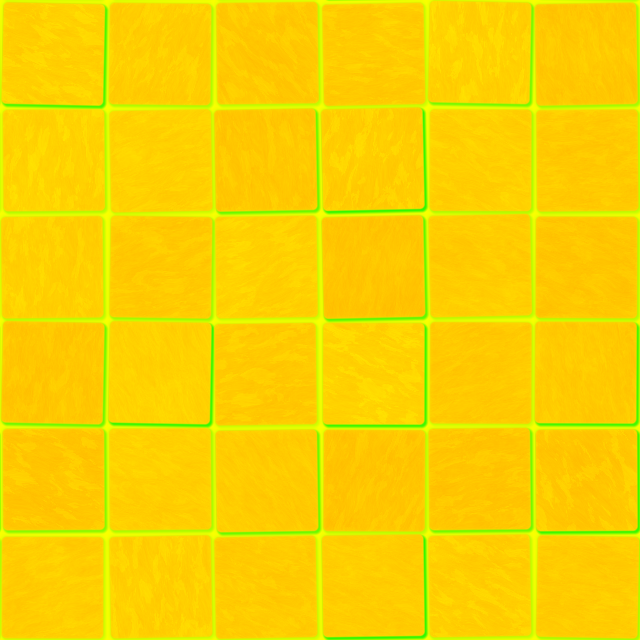
This texture is drawn by a WebGL 2 fragment shader. Its source:

```glsl
#version 300 es
precision highp float;

uniform vec2 u_resolution;
out vec4 fragColor;

// Layout, in units of one cell
const float TILES = 6.0;
const float HALF_SIZE = 0.477;
const float CORNER = 0.045;
const float MAX_TILT = 0.022;
const float MAX_SHIFT = 0.010;

// Shadow and edge
const vec2 SHADOW_OFFSET = vec2(0.017, -0.019);
const float SHADOW_BLUR = 0.026;
const float RIM_WIDTH = 0.014;
const float BEVEL_WIDTH = 0.012;

// Stone surface
const float GRAIN_SCALE = 5.0;
const float GRAIN_STRETCH = 2.4;
const float RELIEF = 0.085;
const float PATCH_GAIN = 0.034;
const float TONE_SPREAD = 0.055;

const vec3 STONE = vec3(1.0, 0.785, 0.0);
const vec3 WORN_EDGE = vec3(0.98, 0.88, 0.0);
const vec3 GROUT = vec3(0.98, 1.0, 0.0);
const vec3 RIM = vec3(0.78, 0.97, 0.0);
const vec3 SHADOW = vec3(0.16, 0.97, 0.0);

vec2 hash2(vec2 p) {
    vec3 q = fract(p.xyx * vec3(0.1031, 0.1030, 0.0973));
    q += dot(q, q.yzx + 33.33);
    return fract((q.xx + q.yz) * q.zy);
}

mat2 rotate(float a) {
    float c = cos(a), s = sin(a);
    return mat2(c, s, -s, c);
}

float gradientDot(vec2 cell, vec2 offset) {
    float a = 6.2832 * hash2(cell).x;
    return dot(vec2(cos(a), sin(a)), offset);
}

float gradientNoise(vec2 p) {
    vec2 i = floor(p), f = fract(p);
    vec2 u = f * f * f * (f * (f * 6.0 - 15.0) + 10.0);
    vec2 e = vec2(1.0, 0.0);
    float below = mix(gradientDot(i, f), gradientDot(i + e.xy, f - e.xy), u.x);
    float above = mix(gradientDot(i + e.yx, f - e.yx), gradientDot(i + e.xx, f - e.xx), u.x);
    return mix(below, above, u.y);
}

float fbm(vec2 p) {
    float sum = 0.0, gain = 0.6;
    for (int i = 0; i < 5; i++) {
        sum += gain * gradientNoise(p);
        p = rotate(0.35) * p * 2.03 + 17.3;
        gain *= 0.58;
    }
    return sum;
}

float roundedSquare(vec2 p) {
    vec2 q = abs(p) - HALF_SIZE + CORNER;
    return length(max(q, 0.0)) + min(max(q.x, q.y), 0.0) - CORNER;
}

// Slate with a grain direction, raised flakes and its own tone
vec3 stone(vec2 p, vec2 id) {
    vec2 rnd = hash2(id + 71.0);
    float turn = 1.5708 * step(0.6, rnd.x) + (rnd.y - 0.5) * 1.1;
    vec2 q = rotate(turn) * p * vec2(1.0, GRAIN_STRETCH) * GRAIN_SCALE + id * 19.7 + 50.0;
    q += 0.7 * vec2(gradientNoise(q * 0.6), gradientNoise(q * 0.6 + 31.0));
    float height = fbm(q);
    float slope = height - fbm(q + vec2(0.05, -0.07));
    float flakes = smoothstep(0.06, 0.16, fbm(q * 0.8 + 83.0));
    float cloud = gradientNoise(p * 2.2 + id * 7.1 + 40.0);
    float tone = (hash2(id + 13.0).x - 0.35) * TONE_SPREAD;
    tone += RELIEF * slope + 0.03 * height + 0.025 * cloud;
    tone += PATCH_GAIN * flakes * (0.4 + 0.9 * hash2(id + 29.0).y);
    return STONE + vec3(0.0, tone, 0.0);
}

void main() {
    vec2 p = gl_FragCoord.xy / u_resolution * TILES;
    float pixel = TILES / min(u_resolution.x, u_resolution.y);
    vec2 home = floor(p), tileId = home, tilePos = vec2(0.0);
    float edge = 10.0, shade = 0.0;

    // Nearest tile and the shadows thrown by its neighbours
    for (int y = -1; y <= 1; y++) {
        for (int x = -1; x <= 1; x++) {
            vec2 cell = home + vec2(x, y);
            vec2 id = mod(cell, TILES);
            vec2 rnd = hash2(id + 5.0), shift = hash2(id + 47.0) - 0.5;
            mat2 tilt = rotate((rnd.x - 0.5) * 2.0 * MAX_TILT);
            vec2 local = p - cell - 0.5 - shift * 2.0 * MAX_SHIFT;
            float d = roundedSquare(tilt * local);
            float shadowDist = roundedSquare(tilt * (local - SHADOW_OFFSET));
            float lift = 0.12 + 0.88 * rnd.y * rnd.y;
            shade = max(shade, lift * (1.0 - smoothstep(-SHADOW_BLUR * 0.4, SHADOW_BLUR, shadowDist)));
            if (d < edge) {
                edge = d;
                tileId = id;
                tilePos = tilt * local;
            }
        }
    }

    // Joint, then the tile with its paler worn border
    vec3 joint = mix(GROUT, RIM, 0.65 * exp(-max(edge, 0.0) / RIM_WIDTH));
    joint = mix(joint, SHADOW, shade);
    vec3 face = stone(tilePos, tileId);
    face = mix(face, WORN_EDGE, 0.6 * exp(min(edge, 0.0) / BEVEL_WIDTH));
    float cover = 1.0 - smoothstep(-pixel, pixel, edge);
    fragColor = vec4(clamp(mix(joint, face, cover), 0.0, 1.0), 1.0);
}
```
